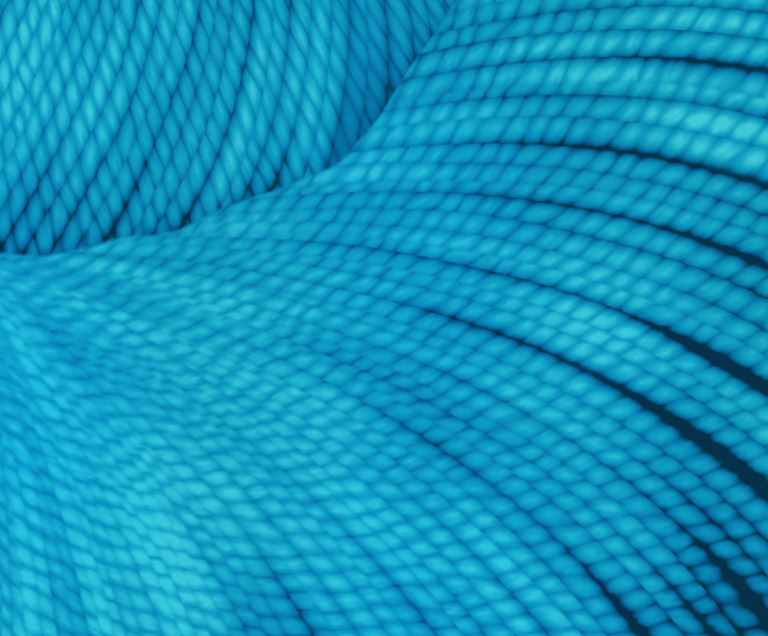
Write a Shadertoy shader that draws this texture.

```glsl
// A skein of plied turquoise yarn: a fan of strands sweeping out below a slanted bundle.

const float PLY_LENGTH = 0.036;   // distance between twists along a strand
const float FAN_STEP = 0.036;     // angle between fan strands
const float FAN_BEND = 0.13;      // downward sag of the fan
const float BUNDLE_STEP = 0.037;  // spacing of the bundle strands

float hash(vec2 p) {
    vec3 q = fract(p.xyx * 0.1031);
    q += dot(q, q.yzx + 33.33);
    return fract((q.x + q.y) * q.z);
}

float noise(vec2 p) {
    vec2 i = floor(p), f = fract(p);
    f = f * f * (3.0 - 2.0 * f);
    return mix(mix(hash(i), hash(i + vec2(1, 0)), f.x),
               mix(hash(i + vec2(0, 1)), hash(i + vec2(1, 1)), f.x), f.y);
}

float linearStep(float a, float b, float x) {
    return clamp((x - a) / (b - a), 0.0, 1.0);
}

// Dye colour from deep shadow (0) to highlight (1)
vec3 dye(float tone) {
    vec3 deep = vec3(0.015, 0.19, 0.30), shade = vec3(0.015, 0.41, 0.615);
    vec3 body = vec3(0.03, 0.54, 0.73), bright = vec3(0.06, 0.635, 0.785);
    vec3 glint = vec3(0.19, 0.78, 0.865);
    vec3 c = mix(deep, shade, linearStep(0.0, 0.27, tone));
    c = mix(c, body, linearStep(0.27, 0.5, tone));
    c = mix(c, bright, linearStep(0.5, 0.73, tone));
    return mix(c, glint, linearStep(0.73, 1.0, tone));
}

// One twisted strand; across is -1..1 over its width.
// Returns (tone * weight, weight), the weight growing with height.
vec2 strand(float across, float along, float id) {
    float tube = 1.0 - across * across;
    float lift = 0.35 * hash(vec2(id, 7.0)) + 0.45 * noise(vec2(along * 3.5, id * 5.3));
    float weight = exp(13.0 * (tube + lift - 1.0));

    // Slanted plies with fine fibres running along them
    float phase = along / PLY_LENGTH - 0.55 * across + 9.0 * hash(vec2(id, 3.0));
    phase += 0.6 * noise(vec2(along * 16.0, id * 3.1));
    float f = 2.0 * fract(phase) - 1.0;
    float ply = 1.0 - f * f;
    float fibre = noise(vec2(phase * 5.0, across * 1.6 + id * 4.7)) - 0.5;
    float patches = noise(vec2(along * 5.0, id * 0.43)) - 0.5;

    float tone = 0.04 + 0.47 * max(tube, -0.35) + 0.31 * ply * (0.6 + 0.5 * tube);
    tone += 0.14 * fibre + 0.34 * patches + 0.2 * (lift - 0.4);
    return vec2(tone, 1.0) * weight;
}

float blendTone(vec2 sum) {
    return sum.x / (sum.y + 1e-6);
}

// Strands leaving a pivot at the left and sagging with distance
float fanTone(vec2 p, vec2 pivot) {
    vec2 q = p - pivot;
    float r = length(q), sag = FAN_BEND * r * r;
    float angle = atan(q.y, q.x) + sag;
    float scale = r * inversesqrt(1.0 + 4.0 * sag * sag);
    vec2 sum = vec2(0.0);
    for (int i = 0; i < 68; i++) {
        float id = float(i);
        float center = -1.68 + FAN_STEP * (id + 0.6 * (hash(vec2(id, 1.0)) - 0.5));
        float width = 0.021 + 0.005 * hash(vec2(id, 2.0));
        float across = (angle - center) * scale / width;
        if (abs(across) > 1.8) continue;
        across += 0.4 * (noise(vec2(r * 5.0, id * 2.3)) - 0.5);
        sum += strand(across, r, id);
    }
    return blendTone(sum);
}

// Bundle coordinate, constant along each slanted, curling strand
float bundleCoord(vec2 p) {
    float h = p.y - 0.6;
    return p.x - 0.6 * h + 1.6 * p.x * h * h;
}

float bundleTone(vec2 p, float u) {
    float along = dot(p, vec2(0.5, 0.866));
    float cell = floor(u / BUNDLE_STEP);
    vec2 sum = vec2(0.0);
    for (int k = -2; k <= 2; k++) {
        float id = cell + float(k) + 100.0;
        float center = (id - 99.5 + 0.4 * (hash(vec2(id, 1.0)) - 0.5)) * BUNDLE_STEP;
        float across = (center - u) / 0.025;
        across += 0.4 * (noise(vec2(along * 6.0, id * 2.3)) - 0.5);
        sum += strand(across, along, id);
    }
    return blendTone(sum);
}

void mainImage(out vec4 fragColor, in vec2 fragCoord) {
    vec2 p = fragCoord / iResolution.y;

    // Fold line where the fan covers the bundle
    float fold = 0.6 + 0.55 * p.x * p.x + 0.7 * max(p.x - 0.55, 0.0);
    float inside = fold - p.y + 0.024 * (noise(p * 15.0) - 0.5);

    float fan = fanTone(p, vec2(-0.05, 0.62)) - 0.16 * exp(-max(inside, 0.0) / 0.014);
    float u = bundleCoord(p);
    float bundle = bundleTone(p, u) - 0.26 * exp(-max(-inside, 0.0) / 0.025);
    float crevice = smoothstep(0.41, 0.47, u) * (1.0 - 0.55 * smoothstep(0.82, 1.0, p.y));
    bundle = mix(bundle, 0.5 * bundle - 0.02, crevice);
    float tone = mix(bundle, fan, smoothstep(-0.004, 0.006, inside));

    // Uneven dye, dark lower right corner, fine grain
    tone += 0.2 * (noise(p * 4.5 + 11.0) - 0.5);
    tone -= 0.35 * (1.0 - smoothstep(0.0, 0.26, length(p - vec2(1.16, 0.02))));
    tone += 0.05 * (noise(p * 170.0) - 0.5);

    float teal = 0.6 * noise(p * 3.0 + 4.0) + 0.4 * linearStep(0.3, 1.8, p.x + p.y);
    vec3 color = dye(tone) * mix(vec3(0.7, 0.98, 1.03), vec3(1.5, 1.02, 0.95), teal);
    fragColor = vec4(color, 1.0);
}
```
